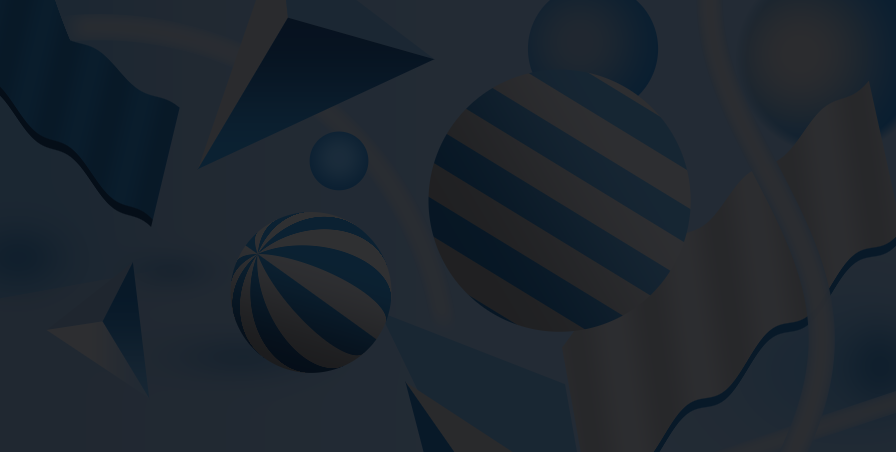
Give the GLSL for this background, as a WebGL 2 fragment shader.

```glsl
#version 300 es
precision highp float;
// Dim still life of striped balls, pyramids, pleated sheets and curved tubes.
uniform vec2 u_resolution;
out vec4 fragColor;

const float TAU = 6.28319;
const vec3 SLATE = vec3(.132, .163, .2);
const vec3 WARM = vec3(.178, .181, .192);
const vec3 STEEL = vec3(.088, .148, .2);
const vec3 TEAL = vec3(.045, .13, .195);
const vec3 NAVY = vec3(.03, .098, .158);
const vec3 INK = vec3(.02, .055, .095);

// Coverage of a signed distance over one blur width
float cover(float d, float blur) { return clamp(.5 - d / blur, 0., 1.); }

vec3 paint(vec3 base, vec3 tint, float d, float blur) {
  return mix(base, tint, cover(d, blur));
}

// Soft oval tint
vec3 haze(vec3 base, vec3 tint, float amount, vec2 q) {
  return mix(base, tint, amount * exp(-dot(q, q)));
}

// Signed distance to the line a-b, negative on its right
float edge(vec2 p, vec2 a, vec2 b) {
  vec2 e = normalize(b - a);
  return dot(p - a, vec2(-e.y, e.x));
}

// Face with corners in clockwise order
float tri(vec2 p, vec2 a, vec2 b, vec2 c) {
  return max(edge(p, a, b), max(edge(p, b, c), edge(p, c, a)));
}

// Height of a sloping wavy border
float wave(float x, vec2 start, float slope, float amp, float crest, float period) {
  return start.y + slope * (x - start.x) + amp * cos(TAU * (x - crest) / period);
}

// Rounded tube around a signed centre-line distance
vec3 tube(vec3 base, float d, float radius, float amount, float px) {
  float t = min(abs(d) / radius, 1.);
  vec3 skin = mix(WARM, SLATE, .15 + .75 * t * t);
  return mix(base, skin, amount * cover(abs(d) - radius, px));
}

// Ball with a lit patch
vec3 ball(vec3 base, vec2 q, float radius, vec2 light, vec3 lit, float blur) {
  vec3 skin = mix(lit, NAVY * 1.2, smoothstep(.1, 1.35, length(q / radius - light)));
  return paint(base, skin, length(q) - radius, blur);
}

// Parallel stripes: 1 on the blue bands
float bands(vec2 q, vec2 normal, float center, float period, float px) {
  float t = abs(fract((dot(q, normal) - center) / period + .5) - .5) * period;
  return cover(t - period * .25, px);
}

// Wedges around a tilted pole: 1 on the blue wedges
float wedges(vec3 n, vec3 pole, float count, float phase, float px) {
  vec3 u = normalize(vec3(pole.y, -pole.x, 0));
  vec2 q = vec2(dot(n, u), dot(n, cross(pole, u)));
  return cover(-cos(count * atan(q.y, q.x) + phase) * length(q) / count, px);
}

void main() {
  // Canvas height is 100 units
  float px = 100. / u_resolution.y;
  vec2 p = gl_FragCoord.xy * px;

  // Backdrop, floor, shadows and ring
  vec3 col = SLATE * mix(.96, 1.03, smoothstep(0., 110., p.x));
  float wall = cover(34. + .18 * p.x - p.y, px) * smoothstep(48., 8., p.x);
  col = mix(col, STEEL, .5 * wall);
  col = haze(col, NAVY, .55, (p - vec2(4, 43)) / vec2(10, 7));
  col = haze(col, NAVY, .3, (p - vec2(38, 40)) / vec2(9, 4));
  col = haze(col, NAVY, .35, (p - vec2(54, 21)) / vec2(15, 5));
  float fade = smoothstep(12., 20., p.x) * smoothstep(25., 32., p.y);
  col = tube(col, length(p - vec2(22, 17)) - 77., 2.9, .75 * fade, px);

  // Pleated blue sheet
  float top = wave(p.x, vec2(15.5, 92), -.7, 1.2, 22., 16.8) + 2. * max(15.5 - p.x, 0.);
  float low = wave(p.x, vec2(0, 77.3), -.87, -1.6, 7.7, 16.8);
  float side = edge(p, vec2(33, 48), vec2(39.7, 76));
  float pleat = .5 + .5 * cos(TAU * (p.x - .24 * p.y) / 13.);
  vec3 cloth = mix(NAVY * .9, TEAL, .2 + .4 * pleat);
  cloth = paint(cloth, INK, (p.y - low) * .75 - 1.5, px);
  col = paint(col, cloth, max(max(p.y - top, low - p.y) * .75, -side), px);

  // Large pyramid
  vec2 a = vec2(63.7, 96.1), b = vec2(96.1, 86.9), c = vec2(43.8, 62.6);
  col = paint(col, WARM * .93, tri(p, c, vec2(61.8, 115), a), px);
  col = paint(col, mix(STEEL, SLATE, .45), tri(p, a, vec2(61.8, 113), b), px);
  col = paint(col, mix(TEAL, INK * 1.3, smoothstep(65., 94., p.y)), tri(p, a, b, c), px);

  // Small pyramid
  a = vec2(29.4, 42); b = vec2(33, 11.9); c = vec2(10.3, 27);
  vec2 ridge = vec2(22.7, 28.9);
  col = paint(col, SLATE * .92, tri(p, c, a, ridge), px);
  col = paint(col, mix(SLATE, WARM, smoothstep(32., 18., p.x)), tri(p, c, ridge, b), px);
  col = paint(col, mix(STEEL, NAVY, smoothstep(12., 36., p.y)), tri(p, a, b, ridge), px);

  // Blue balls and the corner below the warm sheet
  col = ball(col, p - vec2(75, 64.4), 6.5, vec2(0, .1), STEEL * 1.15, px);
  col = ball(col, p - vec2(131.2, 89.2), 14.4, vec2(-.2, .1), SLATE * .95, px);
  col = ball(col, p - vec2(184, 87), 20., vec2(-.35, .05), WARM * .95, 2.5);
  col = haze(col, STEEL, .7, (p - vec2(185, 18)) / vec2(22, 16));
  col = haze(col, NAVY, .6, (p - vec2(195, 19)) / vec2(8, 9));
  col = tube(col, edge(p, vec2(162, -1), vec2(198, 11)), 2.3, .8, px);

  // Pleated warm sheet
  top = wave(p.x, vec2(124, 24), .87, 1.5, 165., 17.);
  low = wave(p.x, vec2(147, 1.7), .9, 2.2, 170., 18.5);
  side = max(edge(p, vec2(192, 83.2), vec2(198, 56)), edge(p, vec2(128.5, 0), vec2(124, 25)));
  pleat = .5 + .5 * cos(TAU * (p.x + .15 * p.y - 175.) / 17.5);
  cloth = paint(WARM * mix(.86, .98, pleat), NAVY, (p.y - low) * .75 - 1.5, px);
  col = paint(col, cloth, max(max(p.y - top, low - p.y) * .75, side), px);

  // Swaying tube
  float angle = TAU * (p.y - 25.) / 150.;
  float bend = length(vec2(1, .52 * sin(angle)));
  col = tube(col, (p.x - 169.4 - 12.4 * cos(angle)) / bend, 2.9, .95, px);

  // Blue plane and front pyramid
  a = vec2(89.7, 15.5); b = vec2(125, 15); c = vec2(128, -2);
  float plane = max(tri(p, vec2(84, 31), b, vec2(100, -40)), edge(p, b, c));
  plane = max(edge(p, vec2(84, 31), b), max(edge(p, b, c), edge(p, vec2(100, -2), vec2(84, 31))));
  col = paint(col, mix(STEEL, SLATE, .25), plane, px);
  col = paint(col, WARM * .9, tri(p, a, vec2(118, -3), vec2(102, -3)), px);
  col = paint(col, NAVY, tri(p, a, vec2(104, -5), vec2(95, -5)), px);

  // Striped ball
  vec2 q = p - vec2(123.8, 55.6);
  float lit = smoothstep(-28., 24., q.x + .6 * q.y);
  float blue = bands(q, vec2(-.52, -.85), 3.9, 13.9, px);
  vec3 skin = mix(WARM * mix(.7, 1., lit), mix(NAVY * .9, STEEL, lit), blue);
  col = paint(col, skin, length(q) - 29., px);

  // Wedge ball
  q = (p - vec2(68.8, 35.3)) / 17.8;
  vec3 normal = vec3(q, sqrt(max(1. - dot(q, q), 0.)));
  blue = wedges(normal, vec3(-.663, .478, .576), 8., 1.54, px / 17.8);
  lit = smoothstep(-1.1, .5, q.y + .3 * q.x);
  skin = mix(WARM * mix(.6, 1.03, lit), mix(INK, TEAL, lit), blue);
  col = paint(col, skin, length(q) * 17.8 - 17.8, px);

  fragColor = vec4(col, 1);
}
```
